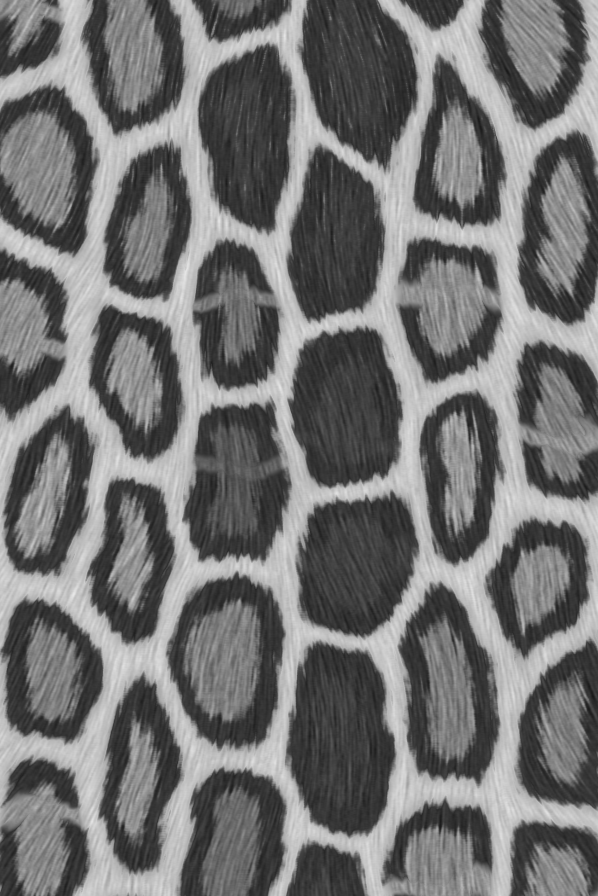
A WebGL 1 fragment shader for this texture:

```glsl
precision highp float;
// Leopard fur in greys: dark rosettes on pale gaps, combed into fine hairs.
uniform vec2 u_resolution;

#define CELLS vec2(5.8, 3.3)    // rosettes per canvas width, across and up
#define JITTER 0.52             // irregularity of the rosette layout
#define GAP 0.021               // half width of the pale gaps
#define RING 0.053              // depth at which the pale core begins
#define ROUNDING 0.035          // corner rounding of the rosettes
#define HAIR_FREQ 165.0         // hairs per canvas width
#define HAIR_STEP 0.0042        // hair length per sample
#define SPINE_X 0.52            // centre of the solid dark band
#define DARK 0.205
#define CORE 0.61
#define PALE 0.785

vec2 hash2(vec2 p) {
  vec3 q = fract(p.xyx * vec3(0.1031, 0.1030, 0.0973));
  q += dot(q, q.yzx + 33.33);
  return fract((q.xx + q.yz) * q.zy);
}

float corner(vec2 cell, vec2 offset) {
  return dot(hash2(cell) * 2.0 - 1.0, offset);
}

float gradientNoise(vec2 p) {
  vec2 i = floor(p), f = p - i;
  vec2 u = f * f * f * (f * (f * 6.0 - 15.0) + 10.0);
  vec2 e = vec2(1.0, 0.0);
  return mix(mix(corner(i, f), corner(i + e, f - e), u.x),
             mix(corner(i + e.yx, f - e.yx), corner(i + 1.0, f - 1.0), u.x), u.y);
}

float smoothMin(float a, float b, float k) {
  float h = max(k - abs(a - b), 0.0) / k;
  return min(a, b) - h * h * k * 0.25;
}

// Rosette centre near q; every other column is shifted by half a row.
vec2 site(vec2 q, float i, float j) {
  float column = floor(q.x) + i;
  float shift = 0.5 * mod(column, 2.0);
  vec2 id = vec2(column, floor(q.y - shift) + j);
  return id + vec2(0.5, 0.5 + shift) + JITTER * (hash2(id + 17.0) - 0.5);
}

// Nearest rosette centre in xy, rounded distance to its outline in z.
vec3 rosette(vec2 q) {
  vec2 nearest = vec2(0.0);
  float best = 100.0;
  for (int i = -2; i <= 2; i++) {
    for (int j = -2; j <= 2; j++) {
      vec2 s = site(q, float(i), float(j));
      float d = dot(s - q, s - q);
      if (d < best) { best = d; nearest = s; }
    }
  }
  float edge = 1.0;
  for (int i = -2; i <= 2; i++) {
    for (int j = -2; j <= 2; j++) {
      vec2 s = site(q, float(i), float(j));
      vec2 across = s - nearest;
      if (dot(across, across) > 0.001) {
        float d = dot(0.5 * (s + nearest) - q, across) / length(across * CELLS);
        edge = smoothMin(edge, d, ROUNDING);
      }
    }
  }
  return vec3(nearest, edge);
}

// Noise smeared along the coat: fine hairs in x, wider tufts in y.
vec2 combedHair(vec2 p) {
  float lean = 0.9 * (p.x - 0.5) + 0.8 * gradientNoise(p * 3.0 + 5.0);
  vec2 along = vec2(sin(lean), -cos(lean)) * HAIR_STEP;
  vec2 sum = vec2(0.0);
  for (int i = -4; i <= 4; i++) {
    vec2 s = p + along * float(i);
    sum += vec2(gradientNoise(s * HAIR_FREQ), gradientNoise(s * HAIR_FREQ * 0.42 + 40.0));
  }
  return sum * vec2(0.33, 0.24);
}

void main() {
  vec2 p = gl_FragCoord.xy / u_resolution.x;
  vec2 hair = combedHair(p);
  float cloud = gradientNoise(p * 11.0 + 3.0);

  // Rosette layout with wavering, tufted outlines
  vec2 warp = vec2(cloud, gradientNoise(p * 11.0 + 60.0));
  vec2 q = (p + 0.022 * warp) * CELLS + vec2(0.15, 0.3);
  vec3 cell = rosette(q);
  vec2 pick = hash2(floor(cell.xy * 37.0));
  float spine = 1.0 - smoothstep(0.11, 0.16, abs((cell.x - 0.15) / CELLS.x - SPINE_X));
  float tuft = 0.010 * hair.x + 0.013 * hair.y;
  float depth = cell.z + tuft;
  float gap = mix(GAP, GAP * 0.72, spine);
  float spot = smoothstep(gap - 0.006, gap + 0.006, depth);

  // Pale cores, and breaks through the ring of some rosettes
  float core = smoothstep(RING - 0.007, RING + 0.010, depth + 0.016 * cloud);
  float bar = abs(q.y - cell.y + 0.16 * (pick.y - 0.5) + 0.18 * cloud) / CELLS.y;
  float split = (1.0 - smoothstep(0.010, 0.028, bar + tuft)) * step(0.74, pick.x);
  float light = max(core * mix(0.65, 1.0, pick.y), split * 0.9) * (1.0 - 0.88 * spine);

  // Hair shading, with bright strays on the upper coat
  float stray = smoothstep(0.2, 0.8, hair.x + 0.5 * hair.y) * smoothstep(0.7, 1.5, p.y);
  float dark = DARK + 0.13 * hair.x + 0.05 * hair.y + 0.03 * cloud + 0.22 * stray;
  float inner = CORE + 0.26 * hair.x + 0.14 * hair.y;
  float pale = PALE + 0.17 * hair.x + 0.09 * hair.y + 0.07 * cloud;
  pale -= 0.07 * smoothstep(0.0, gap, depth);
  float grey = mix(pale, mix(dark, inner, light), spot);
  gl_FragColor = vec4(vec3(clamp(grey, 0.06, 0.93)), 1.0);
}
```
